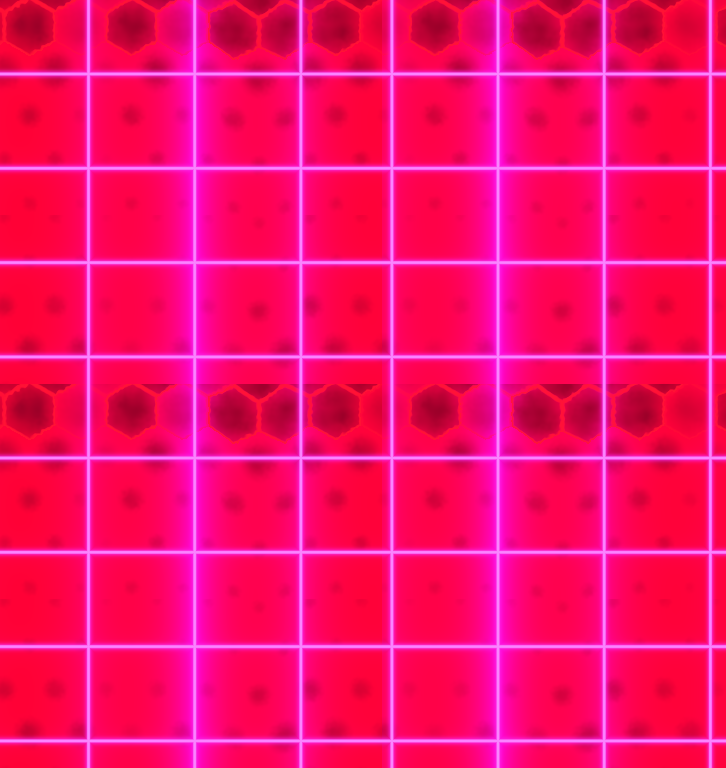
Reproduce this pattern procedurally as a WebGL 1 fragment shader.

```glsl
precision highp float;
// Neon magenta grid glowing over red panels with scorched honeycomb bands, in two stacked tiles.

uniform vec2 u_resolution;

// Lengths are in tile heights; y runs down from the top of each tile.
const float TILES_DOWN = 2.0;
const float SEAM_X = 0.995;
const float TILE_SHIFT = 0.790;
const vec2 GRID_ORIGIN = vec2(1.0205, 0.1927);
const vec2 GRID_STEP = vec2(0.2765, 0.2456);
const float CORE_HALF_WIDTH = 0.0038;
const float HALO_WIDTH = 0.0092;
const float GLOW_REACH = 0.068;
const float ROW_GLOW_REACH = 0.020;
const float ROW_GLOW = 0.12;
const float HOT_COLUMN = 1.15;
const vec2 HEX_ORIGIN = vec2(1.1328, 0.0700);
const float HEX_WIDTH = 0.1328;
const float WALL_HALF_WIDTH = 0.0050;
const float SCORCH_DEPTH = 0.95;
const float SAG = 0.016;
const float LOWER_START = 0.56;
const float LOWER_DROP = 0.035;

const vec3 RED = vec3(1.0, 0.005, 0.175);
const vec3 MAGENTA = vec3(1.0, 0.02, 0.88);
const vec3 SCORCH = vec3(0.57, 0.0, 0.15);
const vec3 WALL = vec3(1.0, 0.08, 0.20);
const vec3 HALO = vec3(0.99, 0.15, 0.90);
const vec3 CORE = vec3(0.98, 0.52, 1.0);

float hash(vec2 p) {
  return fract(sin(dot(p, vec2(127.1, 311.7))) * 4375.85);
}

vec2 gradient(vec2 cell) {
  float angle = 6.2832 * hash(cell);
  return vec2(cos(angle), sin(angle));
}

float gradientNoise(vec2 p) {
  vec2 i = floor(p);
  vec2 f = fract(p);
  vec2 w = f * f * f * (f * (f * 6.0 - 15.0) + 10.0);
  vec2 e = vec2(1.0, 0.0);
  float a = dot(gradient(i), f);
  float b = dot(gradient(i + e.xy), f - e.xy);
  float c = dot(gradient(i + e.yx), f - e.yx);
  float d = dot(gradient(i + e.xx), f - e.xx);
  return mix(mix(a, b, w.x), mix(c, d, w.x), w.y);
}

// Burn is heavy at the top of a tile, gone mid-way, and light again near the bottom.
float burnAmount(float y) {
  float bottom = (y - 0.90) / 0.15;
  return min(1.3 * exp(-y / 0.16) + 0.32 * exp(-bottom * bottom), 1.0);
}

// Light spilled by the grid lines; one column is hottest.
float gridGlow(vec2 p) {
  float glow = 0.0;
  for (int i = -1; i <= 4; i++) {
    float k = float(i);
    float heat = 0.10 + 0.88 * exp(-(k - HOT_COLUMN) * (k - HOT_COLUMN));
    float d = abs(p.x - GRID_ORIGIN.x - k * GRID_STEP.x);
    glow += heat * exp(-d / GLOW_REACH);
  }
  float row = abs(mod(p.y - GRID_ORIGIN.y + 0.5 * GRID_STEP.y, GRID_STEP.y) - 0.5 * GRID_STEP.y);
  return clamp(glow + ROW_GLOW * exp(-row / ROW_GLOW_REACH), 0.0, 1.0);
}

// Pointy-topped honeycomb whose cells shrink to smudges as the burn fades.
vec3 addHoneycomb(vec3 color, vec2 p, float pixel) {
  float lower = step(LOWER_START, p.y);
  float sag = (p.x - 1.46) / 0.09;
  vec2 shift = vec2(0.5 * HEX_WIDTH, LOWER_DROP) * lower;
  shift.y += SAG * exp(-sag * sag);
  vec2 q = p - HEX_ORIGIN - shift + 0.005 * gradientNoise(p * 80.0);
  vec2 size = HEX_WIDTH * vec2(1.0, 1.7320508);
  vec2 a = mod(q + 0.5 * size, size) - 0.5 * size;
  vec2 b = mod(q, size) - 0.5 * size;
  vec2 local = dot(a, a) < dot(b, b) ? a : b;
  vec2 center = q - local;
  vec2 id = floor(center / (0.5 * size) + 0.5);

  vec2 m = abs(local);
  float edge = 0.5 * HEX_WIDTH - max(m.x, 0.5 * m.x + 0.866 * m.y);
  float burn = burnAmount(center.y + HEX_ORIGIN.y + LOWER_DROP * lower);
  float even = 1.0 - step(1.0, mod(id.x - mod(id.y, 2.0), 4.0));
  float column = 0.55 - 0.37 * cos(0.5236 * id.x) + 0.16 * (hash(id + 3.0) - 0.5);
  float strength = mix(column, 1.0, even * (1.0 - 0.7 * lower));

  float radius = HEX_WIDTH * mix(0.16, 0.92, burn) * (0.6 + 0.4 * strength);
  float blot = 1.0 - smoothstep(0.1 * radius, radius, length(local));
  blot *= 0.92 + 0.35 * gradientNoise(p * 24.0);
  float inside = smoothstep(-pixel, pixel, edge - WALL_HALF_WIDTH);
  float amount = SCORCH_DEPTH * strength * sqrt(burn);
  color = mix(color, SCORCH, clamp(blot * amount * inside, 0.0, 1.0));

  float wall = (1.0 - inside) * smoothstep(0.55, 0.85, burn) * strength;
  return mix(color, WALL, 0.85 * wall);
}

vec3 addGrid(vec3 color, vec2 p, float pixel) {
  vec2 d = abs(mod(p - GRID_ORIGIN + 0.5 * GRID_STEP, GRID_STEP) - 0.5 * GRID_STEP);
  float nearest = min(d.x, d.y);
  float halo = exp(-nearest * nearest / (HALO_WIDTH * HALO_WIDTH));
  float soft = max(0.6 * pixel, 0.0024);
  float core = 1.0 - smoothstep(CORE_HALF_WIDTH - soft, CORE_HALF_WIDTH + soft, nearest);
  return mix(mix(color, HALO, 0.85 * halo), CORE, core);
}

void main() {
  float pixel = TILES_DOWN / u_resolution.y;
  vec2 p = vec2(gl_FragCoord.x, u_resolution.y - gl_FragCoord.y) * pixel;
  p.x += TILE_SHIFT * (1.0 - step(SEAM_X, p.x));
  p.y = fract(p.y);

  vec3 color = mix(RED, MAGENTA, gridGlow(p));
  color = addHoneycomb(color, p, pixel);
  color = addGrid(color, p, pixel);
  gl_FragColor = vec4(color, 1.0);
}
```
